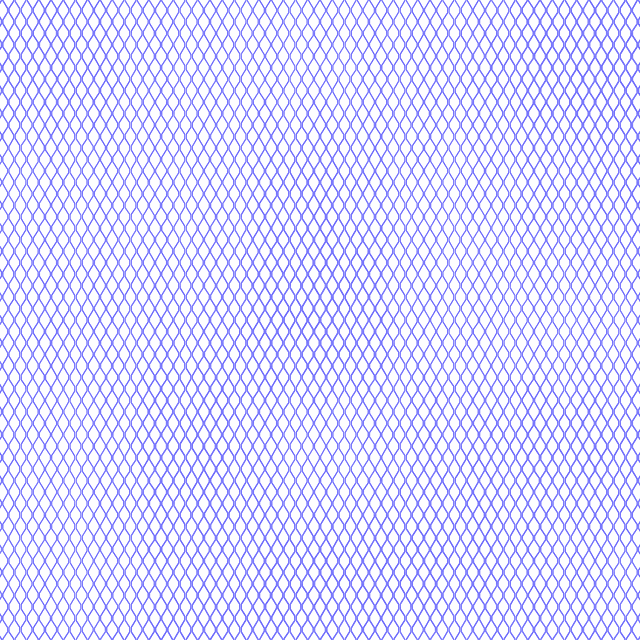
A Shadertoy shader for this pattern:

```glsl
#define REPEATS vec2(52.35, 27.9)
#define WIRE_RADIUS 0.00112
#define JOINT_OFFSET 0.00105
#define JOINT_HALF_LENGTH 0.0029
#define JOINT_VARIATION 0.25
#define WIDTH_DRIFT 0.16
#define DRIFT_SCALE 5.0
#define EDGE_PIXELS 0.75
#define PAPER vec3(0.995, 0.995, 1.0)
#define WIRE_DARK vec3(0.42, 0.41, 0.99)
#define WIRE_LIGHT vec3(0.52, 0.52, 0.99)

float hash(vec2 p) {
    vec3 q = fract(p.xyx * vec3(0.1031, 0.1030, 0.0973));
    q += dot(q, q.yzx + 33.33);
    return fract((q.x + q.y) * q.z);
}

float valueNoise(vec2 p) {
    vec2 i = floor(p);
    vec2 f = smoothstep(0.0, 1.0, p - i);
    float low = mix(hash(i), hash(i + vec2(1.0, 0.0)), f.x);
    float high = mix(hash(i + vec2(0.0, 1.0)), hash(i + 1.0), f.x);
    return mix(low, high, f.y);
}

float segmentDistance(vec2 p, vec2 a, vec2 b) {
    vec2 ab = b - a;
    return length(p - a - ab * clamp(dot(p - a, ab) / dot(ab, ab), 0.0, 1.0));
}

float jointLength(vec2 id) {
    return JOINT_HALF_LENGTH * (1.0 + JOINT_VARIATION * (2.0 * hash(id + 90.0) - 1.0));
}

// Distances to the mesh (x) and to its twisted joints (y):
// a quarter cell runs between two staggered joints
vec2 meshDistance(vec2 p) {
    vec2 cell = p * REPEATS;
    vec2 nearId = round(cell);
    vec2 staggeredId = floor(cell) + 0.5;
    vec2 quarter = 0.5 / REPEATS;
    vec2 q = abs(cell - nearId) / REPEATS;

    vec2 start = vec2(JOINT_OFFSET, 0.0);
    vec2 bendA = vec2(JOINT_OFFSET, jointLength(nearId));
    vec2 end = quarter - start;
    vec2 bendB = quarter - vec2(JOINT_OFFSET, jointLength(staggeredId));

    float diagonal = segmentDistance(q, bendA, bendB);
    float joints = min(segmentDistance(q, start, bendA), segmentDistance(q, bendB, end));
    return vec2(min(diagonal, joints), joints);
}

void mainImage(out vec4 fragColor, in vec2 fragCoord) {
    float pixel = 1.0 / iResolution.y;
    vec2 p = (fragCoord - 0.5 * iResolution.xy) * pixel;

    // Wire gauge drifts slowly over the sheet
    float drift = 2.0 * valueNoise(p * DRIFT_SCALE + 40.0) - 1.0;
    float radius = WIRE_RADIUS * (1.0 + WIDTH_DRIFT * drift);

    vec2 d = meshDistance(p);
    float coverage = clamp((radius - d.x) / (EDGE_PIXELS * pixel) + 0.5, 0.0, 1.0);

    // Tone changes per stretch of wire and is a little lighter on the joints
    float tone = 0.5 * hash(floor(p * REPEATS * 2.0) + 200.0);
    tone += 0.35 * (1.0 - smoothstep(0.0, 2.0 * radius, d.y));
    vec3 wire = mix(WIRE_DARK, WIRE_LIGHT, tone);

    fragColor = vec4(mix(PAPER, wire, coverage), 1.0);
}
```
